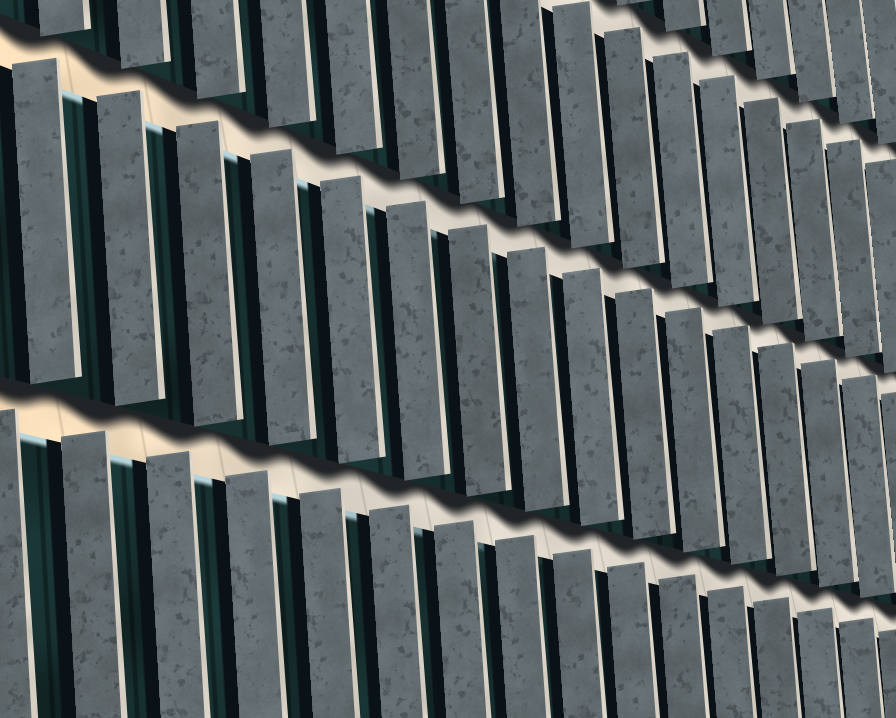
Write a Shadertoy shader that draws this pattern.

```glsl
// Oblique facade: staggered rows of leaning stone fins with lit edges, dark glazing and cream ledges.

const float VIEW_HEIGHT = 615.0;   // facade units per canvas height
const float LEAN = 15.0;           // sideways drift of a fin from top to foot
const int ROWS = 4;

// Lines as (intercept, slope), y pointing down
const vec2 ROW_TOP[5] = vec2[5](vec2(-492, 0.63), vec2(-232, 0.502), vec2(51, 0.38),
                                vec2(361.6, 0.2387), vec2(700, 0.085));
const vec2 ROW_FOOT[4] = vec2[4](vec2(-304, 0.54), vec2(-5.5, 0.406),
                                 vec2(305.4, 0.2627), vec2(640, 0.1));
// Columns as (start, pitch, perspective shrink)
const vec3 COLUMNS[4] = vec3[4](vec3(12, 71.6, 0.0324), vec3(18, 71.6, 0.0324),
                                vec3(10, 75, 0.0341), vec3(52, 75.5, 0.0364));

const vec3 CREAM = vec3(0.88, 0.85, 0.80);
const vec3 STONE = vec3(0.39, 0.425, 0.44);
const vec3 GLASS = vec3(0.085, 0.175, 0.175);
const vec3 SHADE = vec3(0.045, 0.07, 0.09);

float hash(vec2 p) {
    vec3 q = fract(vec3(p.xyx) * 0.1031);
    q += dot(q, q.yzx + 33.33);
    return fract((q.x + q.y) * q.z);
}

float noise(vec2 p) {
    vec2 i = floor(p), f = fract(p);
    f = f * f * (3.0 - 2.0 * f);
    return mix(mix(hash(i), hash(i + vec2(1, 0)), f.x),
               mix(hash(i + vec2(0, 1)), hash(i + vec2(1, 1)), f.x), f.y);
}

float fbm(vec2 p) {
    float sum = 0.0, amp = 0.5;
    for (int i = 0; i < 5; i++) {
        sum += amp * noise(p);
        p = mat2(1.6, 1.2, -1.2, 1.6) * p + 7.3;
        amp *= 0.5;
    }
    return sum;
}

float line(vec2 l, float x) { return l.x + l.y * x; }
float cover(float d, float aa) { return clamp(d / aa + 0.5, 0.0, 1.0); }
float finWidth(float x) { return 39.5 - 0.0125 * x; }

float columnX(vec3 c, float n) { return c.x + c.y * n / (1.0 + c.z * n); }
float columnIndex(vec3 c, float x) { return (x - c.x) / (c.y - c.z * (x - c.x)); }

// Fraction of the way down a row: 0 at its top line, 1 at its foot
float rowDepth(int row, vec2 p) {
    float top = line(ROW_TOP[row], p.x);
    return clamp((p.y - top) / (line(ROW_FOOT[row], p.x) - top), -0.3, 1.3);
}

float ledgeTop(int row, float x) {
    return mix(line(ROW_FOOT[row], x), line(ROW_TOP[row + 1], x), 0.3);
}

// Glazing between fins: green pane, then shadow beside the next fin
vec3 glazing(int row, vec2 p, float aa) {
    float x = p.x - LEAN * rowDepth(row, p);
    float n = floor(columnIndex(COLUMNS[row], x));
    float toNext = columnX(COLUMNS[row], n + 1.0) - x;
    float pane = cover(toNext - (13.0 - 0.008 * p.x), aa * 2.0);
    float mullion = smoothstep(3.0, 1.0, abs(toNext - 20.0));
    vec3 glass = GLASS * (0.7 + 0.6 * noise(vec2(n * 3.7, p.y * 0.015))) * (1.0 - 0.35 * mullion);
    float below = p.y - line(ROW_TOP[row], p.x) - 5.0;
    float glint = smoothstep(9.0, 3.0, below) * smoothstep(520.0, 250.0, p.x);
    glass = mix(glass, vec3(0.72, 0.83, 0.86), glint);
    return mix(SHADE, glass, pane);
}

// Cream ledge under a row, with soft shadows thrown by the fins above
vec3 ledge(int row, vec2 p) {
    float start = ledgeTop(row, p.x);
    float t = (p.y - start) / (line(ROW_TOP[row + 1], p.x) + 5.0 - start);
    float n = columnIndex(COLUMNS[row], p.x - LEAN - 8.0 * t);
    float reach = 0.16 + 0.24 * (0.5 + 0.5 * sin(6.2832 * (n - 0.5)));
    reach += 0.08 * (noise(vec2(n * 3.0, float(row))) - 0.5);
    float shadow = smoothstep(reach + 0.22, reach - 0.14, t);
    float seam = smoothstep(0.03, 0.0, abs(fract(n + 0.2) - 0.5));
    vec3 lit = mix(vec3(0.96, 0.86, 0.72), CREAM, smoothstep(0.0, 350.0, p.x));
    lit *= (0.93 + 0.12 * noise(p * 0.04)) * (1.0 - 0.12 * seam);
    return mix(lit, vec3(0.13, 0.14, 0.15), shadow);
}

// Weathered stone, with tone varying from fin to fin
vec3 stone(vec2 local, vec2 id) {
    vec2 q = local + 91.0 * vec2(hash(id), hash(id + 5.0));
    float stain = fbm(q * vec2(0.055, 0.04));
    float pits = smoothstep(0.56, 0.72, fbm(q * 0.16 + 40.0)) * smoothstep(0.35, 0.6, stain);
    float tone = 0.84 + 0.28 * stain + 0.1 * (hash(id + 2.0) - 0.5);
    return STONE * (tone - 0.25 * pits + 0.06 * (noise(q * 0.7) - 0.5));
}

// One row of fins, as colour and coverage
vec4 fins(int row, vec2 p, float aa) {
    float depth = rowDepth(row, p);
    float x = p.x - LEAN * depth;
    float n = floor(columnIndex(COLUMNS[row], x));
    float left = columnX(COLUMNS[row], n);
    float width = finWidth(left);
    float edgeWidth = 3.0 + 3.0 * clamp(depth, 0.0, 1.0) - 0.002 * left;
    float u = x - left;
    float top = line(ROW_TOP[row], left) - 0.135 * u + 0.7 * max(u - width, 0.0);
    float foot = line(ROW_FOOT[row], left + width + 19.0) + 0.15 * (width - u);
    float mask = cover(u, aa) * cover(width + edgeWidth - u, aa)
               * cover(p.y - top, aa) * cover(foot - p.y, aa);
    vec3 face = stone(vec2(u, p.y - top), vec2(n + 10.0, row));
    face *= 1.0 + 0.12 * smoothstep(3.0, 0.0, p.y - top);
    vec3 litEdge = CREAM * (0.9 + 0.1 * noise(vec2(n * 5.0, p.y * 0.05)));
    return vec4(mix(face, litEdge, cover(u - width, aa)), mask);
}

void mainImage(out vec4 fragColor, in vec2 fragCoord) {
    float aa = VIEW_HEIGHT / iResolution.y;
    vec2 p = vec2(fragCoord.x, iResolution.y - fragCoord.y) * aa;
    vec3 color = SHADE;
    // Glazing and ledges, from the top row down
    for (int row = 0; row < ROWS; row++) {
        color = mix(color, glazing(row, p, aa), cover(p.y - line(ROW_TOP[row], p.x) - 5.0, aa));
        color = mix(color, ledge(row, p), cover(p.y - ledgeTop(row, p.x), aa));
    }
    // Fins stand in front
    for (int row = 0; row < ROWS; row++) {
        vec4 fin = fins(row, p, aa);
        color = mix(color, fin.rgb, fin.a);
    }
    fragColor = vec4(color, 1.0);
}
```
